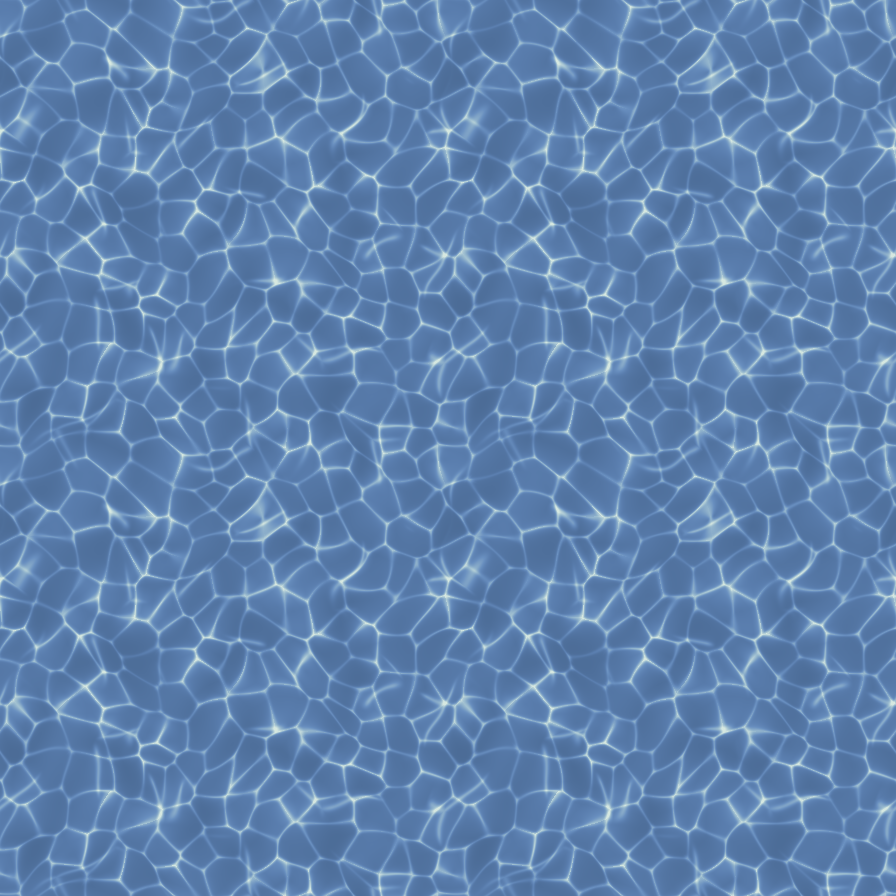
A Shadertoy shader for this texture:

```glsl
// Sunlit water: a net of pale caustic lines over soft blue depths.
// Fine wrapped cellular noise draws the net, a coarse layer adds bright
// filaments and pools of light, and layered sines bend and fade both.

const float TAU = 6.2831853;

vec2 hash2(vec2 cell) {
    vec2 k = vec2(dot(cell, vec2(127.1, 311.7)), dot(cell, vec2(269.5, 183.3)));
    return fract(sin(k) * 43758.545);
}

// Distances to the three nearest points, and a random value of the nearest cell
vec4 cellular(vec2 p, float period, float seed) {
    vec2 base = floor(p), local = fract(p);
    vec4 near = vec4(9.0, 9.0, 9.0, 0.0);
    for (int y = -2; y <= 2; y++)
    for (int x = -2; x <= 2; x++) {
        vec2 offset = vec2(x, y);
        vec2 rnd = hash2(mod(base + offset, period) + seed);
        float d = length(offset + 0.04 + 0.92 * rnd - local);
        if (d < near.x) near = vec4(d, near.xy, fract(rnd.x * 7.0 + rnd.y * 5.0));
        else if (d < near.y) near.yz = vec2(d, near.y);
        else if (d < near.z) near.z = d;
    }
    return near;
}

// Bends the plane with whole numbers of waves per tile
vec2 sway(vec2 p) {
    vec2 q = TAU * p;
    vec2 slow = sin(2.0 * q.yx + vec2(0.7, 2.9) + sin(q + vec2(1.3, 4.1)));
    vec2 quick = sin(5.0 * q.yx + 3.0 * q + vec2(3.8, 0.4));
    return p + 0.018 * slow + 0.006 * quick;
}

// Slow drift between 0 and 1
float drift(vec2 p, float phase) {
    vec2 q = TAU * p;
    float a = sin(3.0 * q.x + 2.0 * q.y + phase + 1.5 * sin(2.0 * q.y - q.x));
    float b = sin(4.0 * q.y - 3.0 * q.x + 2.3 * phase + 1.4 * sin(3.0 * q.x + phase));
    return 0.5 + 0.25 * (a + b);
}

vec3 waterColor(float light) {
    vec3 c = mix(vec3(0.29, 0.415, 0.58), vec3(0.35, 0.49, 0.68), clamp(light / 0.25, 0.0, 1.0));
    c = mix(c, vec3(0.41, 0.56, 0.75), clamp((light - 0.25) / 0.2, 0.0, 1.0));
    c = mix(c, vec3(0.60, 0.73, 0.81), clamp((light - 0.45) / 0.35, 0.0, 1.0));
    return mix(c, vec3(0.84, 0.91, 0.88), clamp((light - 0.8) / 0.4, 0.0, 1.0));
}

void mainImage(out vec4 fragColor, in vec2 fragCoord) {
    // Two tiles across the canvas
    vec2 p = 2.0 * fragCoord / iResolution.xy;
    vec2 bent = sway(p);

    vec4 fine = cellular(bent * 14.0, 14.0, 3.0);
    vec4 coarse = cellular(sway(bent + 0.37) * 5.0, 5.0, 41.0);
    vec4 pools = cellular(bent * 9.0, 9.0, 83.0);
    float edge = fine.y - fine.x;
    float pool = smoothstep(0.7, 0.05, pools.x);

    // Deep water and the soft glow on one side of the folds
    float light = 0.02 + 0.15 * drift(p, 1.0) + 0.07 * pool;
    light += exp(-4.5 * edge) * (0.05 + 0.36 * pool * (0.4 + fine.w));

    // Thin net with brighter knots
    float strength = mix(0.12, 0.30, drift(bent.yx, 2.6)) + 0.12 * pool;
    light += strength * exp(-pow(edge / 0.085, 2.0));
    light += 0.32 * exp(-pow((fine.z - fine.x) / 0.13, 2.0));

    // Long broken filaments with a wide halo
    float fold = coarse.y - coarse.x;
    float lit = smoothstep(0.45, 0.8, drift(p, 4.4));
    light += lit * (0.34 * exp(-pow(fold / 0.045, 2.0)) + 0.16 * exp(-9.0 * fold));

    fragColor = vec4(waterColor(light), 1.0);
}
```
